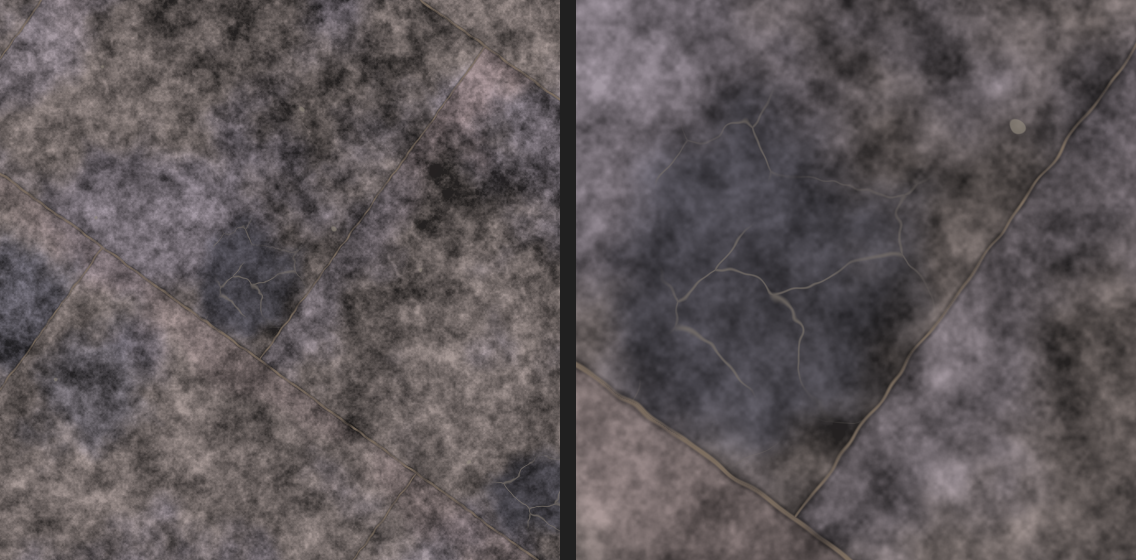
Left: the whole. Right: its middle third, enlarged.
A WebGL 2 fragment shader for this texture:

```glsl
#version 300 es
precision highp float;
// Weathered square stone slabs in running bond, mottled, stained and finely cracked.
uniform vec2 u_resolution;
out vec4 outColor;

const vec2 ALONG = vec2(0.811, -0.584);      // direction of the long joints
const vec2 ACROSS = vec2(0.584, 0.811);
const vec2 BOND_ORIGIN = vec2(0.167, 0.56);
const float SLAB_SIZE = 0.69;
const float JOINT_WIDTH = 0.0014;
const float CRACK_CELLS = 10.0;
const float CLOUD_CONTRAST = 0.27;
const float MOTTLE_CONTRAST = 0.38;
const float FLECK_CONTRAST = 0.30;
const float GRAIN_CONTRAST = 0.15;
const vec3 WARM_TINT = vec3(1.02, 0.935, 0.915);
const vec3 COOL_TINT = vec3(1.0, 0.935, 1.0);
const vec3 BLUE_TINT = vec3(0.94, 0.92, 1.03);
const vec3 ROSE_TINT = vec3(1.06, 0.93, 0.94);
const vec3 JOINT_COLOR = vec3(0.50, 0.44, 0.38);
const vec3 CRACK_COLOR = vec3(0.47, 0.44, 0.41);
const vec3 SPECK_COLOR = vec3(0.58, 0.55, 0.50);

float hash(vec2 p) {
    vec3 q = fract(vec3(p.xyx) * 0.1031);
    q += dot(q, q.yzx + 33.33);
    return fract((q.x + q.y) * q.z);
}

vec2 hash2(vec2 p) { return vec2(hash(p), hash(p + 71.7)); }

float noise(vec2 p) {
    vec2 i = floor(p), f = fract(p);
    f = f * f * (3.0 - 2.0 * f);
    return mix(mix(hash(i), hash(i + vec2(1, 0)), f.x),
               mix(hash(i + vec2(0, 1)), hash(i + vec2(1, 1)), f.x), f.y);
}

float fbm(vec2 p) {
    float sum = 0.0, amp = 0.5;
    for (int i = 0; i < 5; i++) {
        sum += amp * noise(p);
        p = mat2(1.6, 1.2, -1.2, 1.6) * p + 17.3;
        amp *= 0.52;
    }
    return sum;
}

// Soft round stain: 1 inside, 0 outside
float stain(vec2 p, vec2 center, float radius) {
    return 1.0 - smoothstep(0.6 * radius, 1.25 * radius, length(p - center));
}

float segmentDistance(vec2 p, vec2 a, vec2 b) {
    vec2 ab = b - a;
    return length(p - a - ab * clamp(dot(p - a, ab) / dot(ab, ab), 0.0, 1.0));
}

// Approximate distance to the borders of irregular cells
float cellBorder(vec2 p) {
    vec2 cell = floor(p);
    float nearest = 8.0, second = 8.0;
    for (int y = -1; y <= 1; y++)
    for (int x = -1; x <= 1; x++) {
        vec2 c = cell + vec2(x, y);
        float d = length(c + hash2(c) - p);
        second = min(second, max(nearest, d));
        nearest = min(nearest, d);
    }
    return 0.5 * (second - nearest);
}

void main() {
    vec2 uv = gl_FragCoord.xy / u_resolution.y;
    float px = 1.0 / u_resolution.y;

    // Slab layout
    vec2 wobble = vec2(noise(uv * 70.0), noise(uv * 70.0 + 90.0)) - 0.5;
    vec2 bond = (vec2(dot(uv, ALONG), dot(uv, ACROSS)) - BOND_ORIGIN + wobble * 0.003) / SLAB_SIZE;
    float row = floor(bond.y);
    bond.x -= 0.5 * row;
    vec2 id = floor(bond), slab = fract(bond);
    vec2 edge = min(slab, 1.0 - slab) * SLAB_SIZE;
    float middleRow = 1.0 - step(0.5, abs(row));
    float lowerRow = step(row, -0.5);

    // Stone tone from coarse clouds down to grain
    vec2 drift = vec2(fbm(uv * 9.0 + 5.0), fbm(uv * 9.0 + 41.0)) - 0.5;
    vec2 p = slab + drift * 0.25;
    float cloud = fbm(uv * 6.0 + drift * 0.5 + 3.0) - 0.48;
    float mottle = fbm(uv * 27.0 + drift * 1.5 + 60.0) - 0.48;
    float fleck = fbm(uv * 75.0 + 33.0) - 0.48;
    float grain = noise(uv * 190.0) * 0.5 + noise(uv * 340.0 + 9.0) * 0.5 - 0.5;
    float fine = mottle * MOTTLE_CONTRAST + fleck * FLECK_CONTRAST + grain * GRAIN_CONTRAST;
    float tone = mix(mix(0.45, 0.405, lowerRow), 0.365, middleRow);
    tone += cloud * CLOUD_CONTRAST + fine;
    float blots = smoothstep(0.49, 0.62, fbm(uv * 36.0 + 130.0));
    tone -= blots * mix(0.03, 0.075, middleRow * smoothstep(0.2, 0.7, p.y));
    float warmth = smoothstep(0.36, 0.62, fbm(uv * 5.0 + 200.0) + 0.1 * (1.0 - middleRow));
    vec3 tint = mix(COOL_TINT, WARM_TINT, warmth);

    // Stains and pale bands of the middle row
    float darkStain = middleRow * stain(p, vec2(0.83, 0.17), 0.14);
    float band = middleRow * (1.0 - smoothstep(0.07, 0.17, p.x));
    float shade = middleRow * stain(p * vec2(1.0, 0.45), vec2(0.21, 0.31), 0.10);
    float bloom = middleRow * stain(p, vec2(0.47, 0.25), 0.22);
    tone += 0.05 * bloom + 0.03 * band - 0.06 * shade;
    tone = mix(tone, 0.265 + fine * 0.6, darkStain * 0.85);
    tint = mix(tint, mix(COOL_TINT, ROSE_TINT, smoothstep(0.4, 0.8, p.y)), band * 0.8);

    // Blue stains of the lower row
    float blueStain = lowerRow * stain(p, vec2(0.19, 0.68), 0.16);
    float deepStain = lowerRow * step(id.x, -0.5) * stain(p, vec2(0.94, 0.70), 0.21);
    tone -= 0.03 * blueStain + 0.10 * deepStain;
    tint = mix(tint, BLUE_TINT, max(darkStain, max(0.7 * blueStain, deepStain)) * 0.85);
    tint = mix(tint, ROSE_TINT, lowerRow * smoothstep(0.86, 0.97, p.y) * 0.5);

    // Pale scratch
    float scratch = segmentDistance(slab + wobble * 0.015, vec2(0.117, 0.417), vec2(0.284, 0.329));
    tone += middleRow * 0.08 * (1.0 - smoothstep(0.002, 0.011, scratch)) * (0.4 + noise(uv * 80.0));

    // Grime beside the joints
    float joint = min(edge.x + 0.0005, edge.y);
    tone -= 0.05 * exp(-edge.y / 0.015) + 0.015 * exp(-edge.x / 0.01);
    vec3 color = clamp(tone, 0.14, 0.64) * tint;

    // Fine cracks in the dark stain
    float crack = cellBorder((slab + drift * 0.12) * CRACK_CELLS) * SLAB_SIZE / CRACK_CELLS;
    float crackMask = darkStain * smoothstep(0.25, 0.60, noise(uv * 24.0 + 7.0));
    color = mix(color, CRACK_COLOR, 0.7 * crackMask * (1.0 - smoothstep(0.0, 0.0006 + px, crack)));

    // Sparse pale specks
    vec2 speckCell = floor(uv * 14.0);
    vec2 speckPos = (speckCell + 0.25 + 0.5 * hash2(speckCell + 300.0)) / 14.0;
    float speckSize = 0.002 + 0.003 * hash(speckCell + 51.0);
    float speck = 1.0 - smoothstep(speckSize - px, speckSize + px, length(uv - speckPos + wobble * 0.006));
    color = mix(color, SPECK_COLOR, 0.65 * speck * step(0.95, hash(speckCell + 400.0)));

    // Joints: dark groove with a broken pale filling
    float groove = 1.0 - smoothstep(JOINT_WIDTH, 2.5 * JOINT_WIDTH + px, joint);
    float filling = 1.0 - smoothstep(0.4 * JOINT_WIDTH, JOINT_WIDTH + px, joint);
    color *= 1.0 - 0.22 * groove;
    color = mix(color, JOINT_COLOR, filling * (0.3 + 0.7 * noise(uv * 90.0 + 20.0)));

    outColor = vec4(color, 1.0);
}
```
